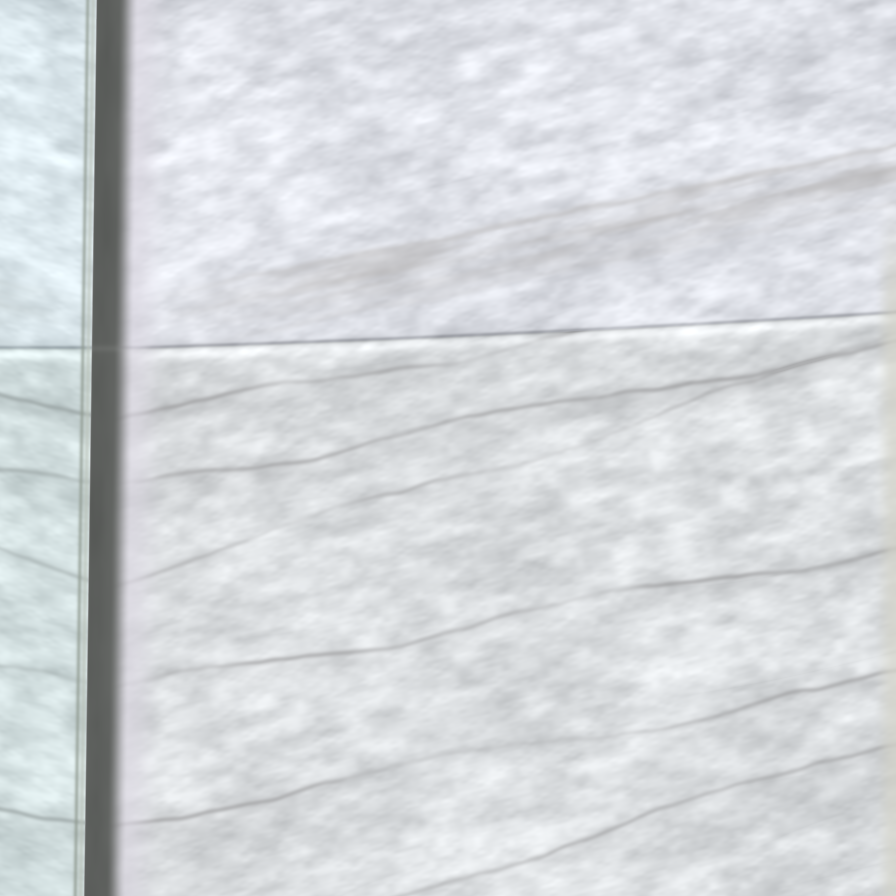
Give the GLSL for this texture, as a Shadertoy shader.

```glsl
// Pale veined stone slabs split by a dark upright groove and a thin slanted seam.
#define SLAB_COLOR vec3(0.868, 0.878, 0.893)
#define LEFT_TINT vec3(-0.030, 0.008, 0.002)
#define GROOVE_COLOR vec3(0.355, 0.365, 0.355)
#define VEIN_COLOR vec3(0.60, 0.60, 0.605)
#define BAND_COLOR vec3(0.70, 0.69, 0.685)
#define GRAIN_AMOUNT 0.21
#define CLOUD_AMOUNT 0.10
#define VEIN_COUNT 6
#define VEIN_WIDTH 0.0032
#define GRAIN_TILT 0.24

float hash(vec2 p) {
    vec3 q = fract(vec3(p.xyx) * 0.1031);
    q += dot(q, q.yzx + 33.33);
    return fract((q.x + q.y) * q.z);
}

float noise(vec2 p) {
    vec2 cell = floor(p), f = fract(p);
    f = f * f * (3.0 - 2.0 * f);
    return mix(mix(hash(cell), hash(cell + vec2(1, 0)), f.x),
               mix(hash(cell + vec2(0, 1)), hash(cell + vec2(1, 1)), f.x), f.y);
}

float fbm(vec2 p) {
    float sum = 0.0, weight = 0.5;
    for (int i = 0; i < 3; i++) {
        sum += weight * noise(p);
        p = p * 2.0 + 17.3;
        weight *= 0.55;
    }
    return sum / 0.926;
}

// Soft line profile around distance zero
float stroke(float d, float width) {
    return exp(-d * d / (width * width));
}

// Thin wavering veins fanning upward to the right
float veins(vec2 p) {
    float total = 0.0;
    for (int i = 0; i < VEIN_COUNT; i++) {
        float k = float(i), along = p.x - 0.15;
        float slope = 0.23 + 0.08 * cos(2.1 * k + 2.1);
        float height = 0.535 - 0.065 * k - 0.012 * k * k + slope * along;
        height += 0.007 * sin(along * 13.0 + k * 2.4);
        height += 0.012 * (fbm(vec2(p.x * 14.0, k * 9.1)) - 0.5);
        float strength = smoothstep(0.2, 0.75, noise(vec2(p.x * 9.0 + k * 5.0, k * 3.7)));
        float d = p.y - height;
        float shade = 0.2 * stroke(d + 0.010, 0.016);
        total += (0.25 + 0.6 * strength) * stroke(d, VEIN_WIDTH) + shade * strength;
    }
    return min(total, 1.0);
}

// Streaky brown-grey band that climbs across the upper slab
float streakBand(vec2 p, vec2 grainPos) {
    float wobble = 0.012 * (fbm(p * vec2(12.0, 5.0)) - 0.5);
    float top = 0.634 + 0.203 * p.x + wobble;
    float depth = top - p.y;
    float inside = smoothstep(-0.003, 0.006, depth) * (1.0 - smoothstep(0.035, 0.075, depth));
    float streaks = smoothstep(0.3, 0.75, fbm(grainPos * vec2(7.0, 55.0)));
    float lines = stroke(depth, 0.004) + 0.5 * stroke(depth - 0.026, 0.005)
                + 0.4 * stroke(depth - 0.064, 0.004);
    return smoothstep(0.14, 0.34, p.x) * (inside * (0.12 + 0.5 * streaks) + 0.45 * lines);
}

vec3 stone(vec2 p, float upper) {
    float c = cos(GRAIN_TILT), s = sin(GRAIN_TILT);
    vec2 q = vec2(c * p.x + s * p.y, c * p.y - s * p.x) + 3.0;
    float cloud = fbm(q * vec2(5.0, 13.0)) - 0.5;
    float grain = fbm(q * vec2(30.0, 65.0)) - 0.5;
    float wisp = pow(1.0 - abs(2.0 * noise(q * vec2(2.5, 18.0)) - 1.0), 10.0);
    vec3 color = SLAB_COLOR + CLOUD_AMOUNT * cloud + GRAIN_AMOUNT * grain;
    color += mix(vec3(-0.004, -0.002, -0.008), vec3(0.004, 0.004, 0.016), upper);
    color -= 0.035 * wisp * smoothstep(0.35, 0.65, noise(q * 8.0));
    color = mix(color, VEIN_COLOR, 0.6 * veins(p) * (1.0 - upper));
    return mix(color, BAND_COLOR, 0.75 * min(streakBand(p, q), 1.0) * upper);
}

void mainImage(out vec4 fragColor, in vec2 fragCoord) {
    vec2 uv = fragCoord / iResolution.xy;
    float soft = 1.0 / iResolution.y;

    // Layout: leaning groove edge and gently curved seam
    float fromGroove = uv.x - mix(0.094, 0.108, uv.y);
    float isLeft = 1.0 - smoothstep(-soft, soft, fromGroove);
    float run = max(uv.x - 0.156, 0.0);
    float fromSeam = uv.y - (0.611 + 0.03 * run + 0.02 * run * run);
    float upper = smoothstep(-soft, soft, fromSeam);

    // Slabs, the left one with its own mirrored grain
    vec2 p = fromGroove < 0.0 ? vec2(0.25 - uv.x, uv.y) : uv;
    vec3 color = stone(p, upper) + LEFT_TINT * isLeft;
    color -= 0.025 * smoothstep(0.4, 1.0, uv.x) * (1.0 - uv.y);

    // Seam: dark hairline over a bright bevel
    color -= 0.19 * stroke(fromSeam - 0.001, 0.0024);
    color += 0.09 * stroke(fromSeam + 0.007, 0.006);

    // Lavender glow beside the groove, then the groove itself
    float glow = (1.0 - isLeft) * (1.0 - smoothstep(0.045, 0.085, fromGroove));
    color = mix(color, vec3(0.855, 0.840, 0.880), 0.65 * glow);
    float groove = (1.0 - isLeft) * (1.0 - smoothstep(0.024, 0.047, fromGroove));
    float wear = 0.05 * (fbm(uv * vec2(40.0, 12.0)) - 0.5) + 0.04 * stroke(fromSeam, 0.004);
    color = mix(color, GROOVE_COLOR + wear + 1.6 * max(fromGroove - 0.012, 0.0), groove);

    // Rim of the left slab and cream edge at the far right
    color = mix(color, vec3(0.56, 0.60, 0.56), 0.65 * stroke(fromGroove + 0.010, 0.0025));
    color = mix(color, vec3(0.72, 0.75, 0.71), 0.6 * stroke(fromGroove + 0.004, 0.003));
    float farEdge = smoothstep(0.975, 0.998, uv.x) * (1.0 - smoothstep(0.65, 0.8, uv.y));
    color = mix(color, vec3(0.83, 0.83, 0.79), 0.7 * farEdge);

    fragColor = vec4(clamp(color, 0.0, 1.0), 1.0);
}
```
